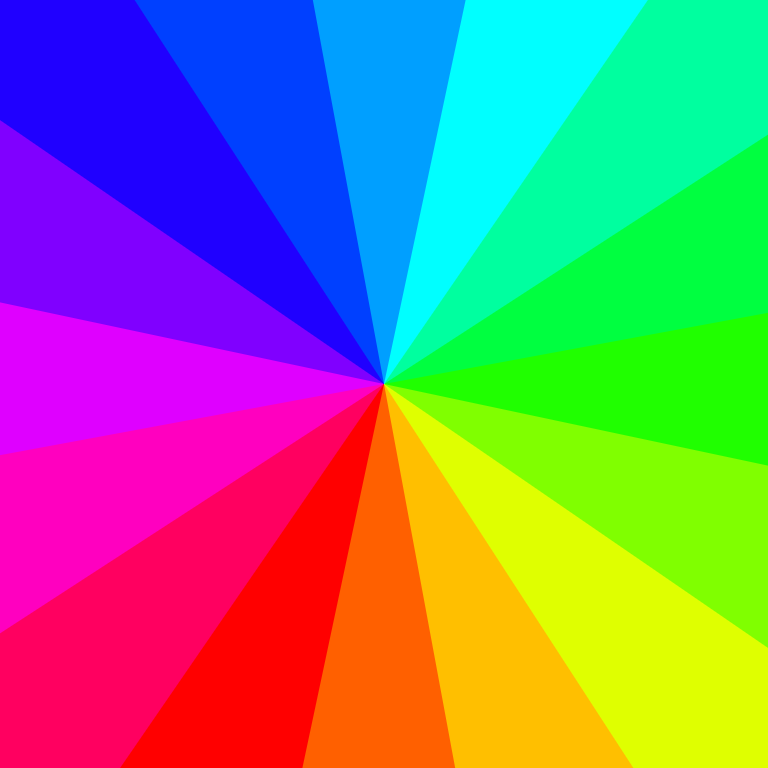
A WebGL 2 fragment shader for this background:

```glsl
#version 300 es
precision highp float;
// A pinwheel of sixteen flat rainbow sectors meeting at the canvas centre.

uniform vec2 u_resolution;
out vec4 fragColor;

const float TAU = 6.2831853;
const float SECTORS = 16.0;

// Fully saturated colour for a hue given in turns
vec3 hueColor(float hue) {
    vec3 ramp = abs(fract(hue + vec3(0.0, 2.0, 1.0) / 3.0) * 6.0 - 3.0);
    return clamp(ramp - 1.0, 0.0, 1.0);
}

void main() {
    float pixel = 1.0 / min(u_resolution.x, u_resolution.y);
    vec2 p = (gl_FragCoord.xy - 0.5 * u_resolution) * pixel;

    // Angle counted in sectors, anticlockwise from the start of the red one
    float turn = fract(atan(p.y, p.x) / TAU - 235.5 / 360.0);
    float sector = turn * SECTORS;

    // Signed arc distance to the nearest border smooths the join
    float border = floor(sector + 0.5);
    float dist = (sector - border) * TAU / SECTORS * length(p);
    float blend = clamp(dist / pixel + 0.5, 0.0, 1.0);

    vec3 before = hueColor((border - 1.0) / SECTORS);
    vec3 after = hueColor(border / SECTORS);
    fragColor = vec4(mix(before, after, blend), 1.0);
}
```
